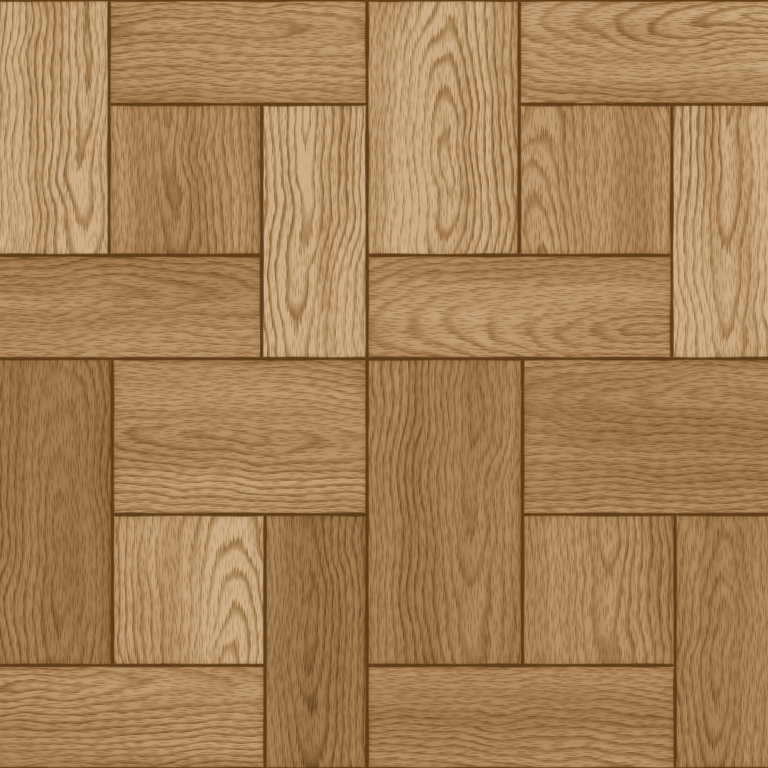
A Shadertoy shader for this texture:

```glsl
#define BLOCK 0.534
#define ORIGIN vec2(-0.056, -0.067)
#define GAP 0.0021
#define RINGS 105.0
#define RING_DEPTH 0.15
#define PORE_DEPTH 0.075
#define TONE_DEPTH 0.1
#define PATCH_DEPTH 0.036
#define DARK vec3(0.40, 0.27, 0.12)
#define MID vec3(0.65, 0.50, 0.32)
#define LIGHT vec3(0.76, 0.63, 0.47)

// Plank tones, five per block, blocks left to right and top to bottom
const float TONES[20] = float[20](
    0.65, 0.1, -0.15, 0.9, -0.2,   0.65, 0.35, 0.0, 0.9, -0.1,
    -0.95, 0.05, 0.5, -0.7, -0.1,  -0.5, -0.3, -0.15, -0.4, -0.2);

vec2 hash2(vec2 p) {
    return fract(sin(vec2(dot(p, vec2(127.1, 311.7)), dot(p, vec2(269.5, 183.3)))) * 43758.5);
}

// Layered sines, about -1 to 1
float waves(vec2 p) {
    float sum = 0.0, amp = 0.55;
    for (int i = 0; i < 4; i++) {
        sum += amp * sin(p.x + 1.4 * sin(p.y + float(i)));
        p = mat2(1.6, 0.7, -0.7, 1.6) * p + 2.3;
        amp *= 0.6;
    }
    return sum;
}

// Distance to the nearest scattered cell point
float cellular(vec2 p) {
    vec2 cell = floor(p), f = p - cell;
    float nearest = 2.0;
    for (int y = -1; y <= 1; y++)
        for (int x = -1; x <= 1; x++) {
            vec2 o = vec2(x, y);
            nearest = min(nearest, length(o + hash2(cell + o) - f));
        }
    return nearest;
}

// Pinwheel of four planks around a square; returns the plank number
int findPlank(vec2 q, float row, out vec2 lo, out vec2 hi) {
    vec2 a = vec2(0.371 + 0.008 * row, 0.380);
    vec2 b = vec2(0.743 + 0.008 * row, 0.748);
    if (q.x < a.x && q.y < b.y) { lo = vec2(0.0); hi = vec2(a.x, b.y); return 0; }
    if (q.y < a.y) { lo = vec2(a.x, 0.0); hi = vec2(1.0, a.y); return 1; }
    if (q.x > b.x) { lo = vec2(b.x, a.y); hi = vec2(1.0); return 3; }
    if (q.y > b.y) { lo = vec2(0.0, b.y); hi = vec2(b.x, 1.0); return 4; }
    lo = a; hi = b;
    return 2;
}

// Brightness of the grain; g.x runs across the fibres, g.y along them
float grain(vec2 g, vec2 seed, float tone) {
    vec2 s = g + seed * 7.0;
    vec2 heart = (seed - 0.5) * vec2(0.14, 0.4);
    float pores = cellular(s * vec2(330.0, 50.0));

    // Growth rings: long warped ovals around the heart
    vec2 h = g - heart;
    h.x += 0.011 * waves(s * vec2(12.0, 11.0));
    float oval = length(vec2(h.x, h.y * mix(0.08, 0.2, seed.y)));
    float t = fract(oval * RINGS + 0.4 * waves(s * vec2(30.0, 18.0)) + 0.18 * pores);
    float ring = smoothstep(0.4, 0.75, t) * (1.0 - smoothstep(0.75, 1.0, t));
    ring *= 0.65 + 0.4 * waves(s * vec2(26.0, 5.0) + 4.0);

    // Broad bands follow the rings, patches run along the plank
    float band = sin(oval * 80.0 + 6.0 * seed.x + waves(s * vec2(14.0, 6.0)));
    float patches = 0.5 * band + waves(s * vec2(20.0, 3.0) + 9.0);

    float contrast = 0.85 + 0.6 * max(tone, 0.0);
    float streak = waves(s * vec2(170.0, 7.0));
    float dash = 1.0 - smoothstep(0.1, 0.5, pores);
    return contrast * (0.02 * streak - RING_DEPTH * ring + PATCH_DEPTH * patches) - PORE_DEPTH * dash;
}

// Brown ramp indexed by its red value
vec3 woodColor(float r) {
    float d = r - MID.r;
    return d < 0.0 ? mix(MID, DARK, min(-d / 0.25, 1.25)) : mix(MID, LIGHT, min(d / 0.11, 1.4));
}

void mainImage(out vec4 fragColor, in vec2 fragCoord) {
    vec2 uv = fragCoord / iResolution.xy;
    vec2 p = vec2(uv.x, 1.0 - uv.y);
    float px = 1.0 / iResolution.y;

    // Block and plank
    vec2 q = (p - ORIGIN) / BLOCK;
    vec2 block = clamp(floor(q), 0.0, 1.0);
    q -= block;
    vec2 lo, hi;
    int plank = findPlank(q, block.y, lo, hi);
    float tone = TONES[int(block.x + 2.0 * block.y) * 5 + plank];
    vec2 seed = hash2(block * 5.3 + float(plank) * 1.7 + 2.0);

    // Wood, with the grain turned along each plank
    vec2 g = (q - 0.5 * (lo + hi)) * BLOCK;
    if (plank == 1 || plank == 4) g = g.yx;
    float value = 0.716 + TONE_DEPTH * tone + grain(g, seed, tone);

    // Shaded edges and dark gaps of uneven width
    vec2 side = min(q - lo, hi - q) * BLOCK;
    float edge = min(min(side.x, side.y), p.y);
    value -= 0.08 * exp(-edge / 0.004);
    float width = GAP * (1.0 + 0.25 * waves(p * 40.0));
    float gap = 1.0 - smoothstep(width - px, width + px, edge);
    value = mix(value, 0.35, 0.92 * gap);

    fragColor = vec4(woodColor(value), 1.0);
}
```
